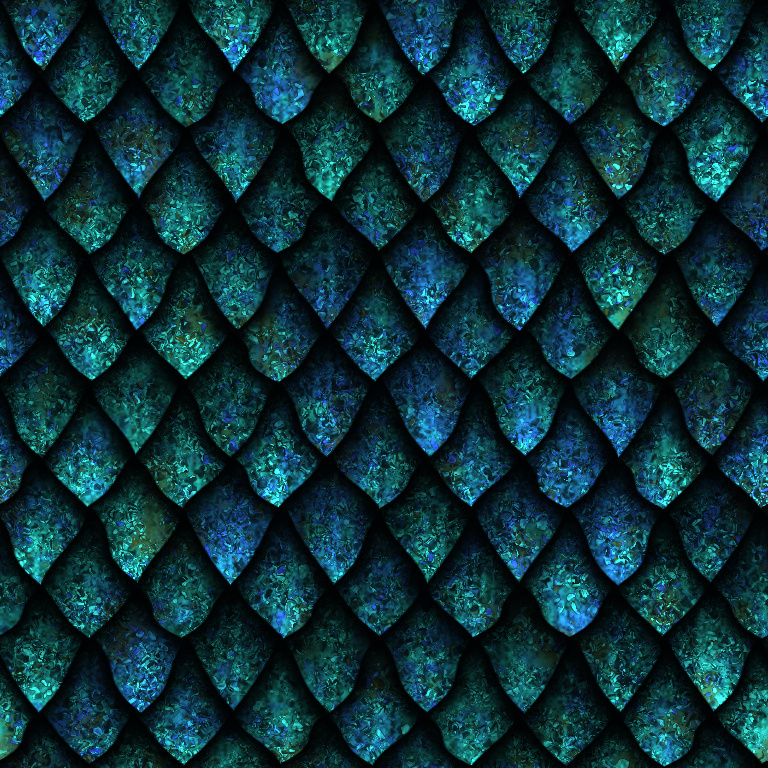
Reproduce this pattern procedurally as a WebGL 1 fragment shader.

```glsl
precision highp float;
uniform vec2 u_resolution;

const vec2 GRID = vec2(8.0, 12.0);           // columns, staggered rows
const vec2 EVEN_TIP = vec2(0.92, 0.03);      // tip offset inside a grid cell
const vec2 ODD_TIP = vec2(0.44, -0.16);
const float TIP_JITTER = 0.08;
const float BULGE = 0.045;                   // roundness of the lower edges
const float WAVE = 0.10;                     // irregularity of the edges
const float RIM_WIDTH = 0.03;                // in column widths
const float SHADOW_WIDTH = 0.24;
const float BRIGHTNESS = 1.95;
const vec3 TEAL = vec3(0.07, 0.40, 0.37);
const vec3 BLUE = vec3(0.08, 0.29, 0.48);
const vec3 CYAN = vec3(0.17, 0.74, 0.70);
const vec3 AZURE = vec3(0.14, 0.52, 0.68);
const vec3 COBALT = vec3(0.12, 0.24, 0.72);
const vec3 OLIVE = vec3(0.17, 0.20, 0.06);
const vec3 SOOT = vec3(0.02, 0.07, 0.08);
const vec3 GAP = vec3(0.002, 0.008, 0.010);

vec3 hash3(vec2 p) {
  vec3 q = fract(p.xyx * vec3(0.1031, 0.1030, 0.0973));
  q += dot(q, q.yxz + 33.33);
  return fract((q.xxy + q.yzz) * q.zyx);
}

// Value noise that wraps after freq cells
float noise(vec2 uv, vec2 freq) {
  vec2 p = uv * freq;
  vec2 cell = floor(p);
  vec2 f = fract(p);
  f = f * f * (3.0 - 2.0 * f);
  float a = hash3(mod(cell, freq) + freq).x;
  float b = hash3(mod(cell + vec2(1.0, 0.0), freq) + freq).x;
  float c = hash3(mod(cell + vec2(0.0, 1.0), freq) + freq).x;
  float d = hash3(mod(cell + 1.0, freq) + freq).x;
  return mix(mix(a, b, f.x), mix(c, d, f.x), f.y);
}

// Scattered flakes: x = coverage, y = dark outline, z = random tint
vec3 flakes(vec2 uv, float freq) {
  vec2 p = uv * freq;
  vec2 cell = floor(p);
  float soft = max(0.06, 0.5 * freq / u_resolution.x);
  vec3 result = vec3(0.0);
  for (int j = -1; j <= 1; j++) {
    for (int i = -1; i <= 1; i++) {
      vec2 c = cell + vec2(float(i), float(j));
      vec3 rnd = hash3(mod(c, freq) + freq * 1.7);
      float radius = mix(0.12, 0.52, rnd.z * rnd.z);
      float d = length(p - c - rnd.xy) - radius;
      float cover = 1.0 - smoothstep(-soft, soft, d);
      float outline = 1.0 - smoothstep(0.0, soft + 0.06, abs(d - 0.05));
      result.y = max(result.y * (1.0 - cover), outline);
      result.z = mix(result.z, fract(rnd.x * 7.3 + rnd.y * 5.1), step(0.01, cover));
      result.x = max(result.x, cover);
    }
  }
  return result;
}

// Mottled, weathered surface
vec3 patina(vec2 uv, vec3 rnd) {
  float patches = 0.4 * noise(uv, vec2(5.0)) + 0.25 * noise(uv, vec2(17.0))
                + 0.35 * noise(uv, vec2(62.0));
  float hue = smoothstep(0.36, 0.76, patches + 0.26 * (rnd.x - 0.5));
  float streaks = noise(uv, vec2(170.0, 16.0));
  float grain = noise(uv, vec2(300.0));
  float blotch = noise(uv + 0.21, vec2(120.0));
  vec3 color = mix(TEAL, BLUE, hue) * (0.1 + 0.5 * streaks + 0.6 * grain + 0.4 * blotch);
  float rust = smoothstep(0.62, 0.85, noise(uv + 0.37, vec2(21.0)) + 0.3 * (grain - 0.5));
  color = mix(color, OLIVE, 0.55 * rust);
  vec2 warp = vec2(noise(uv, vec2(130.0)), noise(uv + 0.5, vec2(130.0))) - 0.5;
  float freq = 84.0;
  for (int layer = 0; layer < 3; layer++) {
    vec3 flake = flakes(uv + 0.010 * warp, freq);
    vec3 tint = mix(SOOT, mix(CYAN, AZURE, hue), step(0.42, flake.z));
    tint = mix(tint, COBALT, step(0.91 - 0.20 * hue, flake.z));
    tint = mix(tint, OLIVE, step(0.95, flake.z));
    float wear = smoothstep(0.25, 0.65, noise(uv + freq * 0.013, vec2(36.0)));
    color = mix(color, SOOT, 0.5 * flake.y * wear);
    color = mix(color, tint * (0.6 + 0.7 * grain), 0.75 * flake.x * wear);
    freq += 72.0;
  }
  return color;
}

void main() {
  vec2 uv = gl_FragCoord.xy / u_resolution;
  vec2 p = uv * GRID;
  float shade = 0.0;
  vec2 local = vec2(0.0);
  vec3 scaleRnd = vec3(0.5);

  // Paint overlapping scales from the lowest row to the highest
  for (int j = -3; j <= 1; j++) {
    float row = floor(p.y) + float(j);
    float odd = mod(row, 2.0);
    vec2 tip = mix(EVEN_TIP, ODD_TIP, odd);
    float rise = 1.0 + (EVEN_TIP.y - ODD_TIP.y) * (2.0 * odd - 1.0);
    float slope = 0.5 * GRID.y / (rise * GRID.x);
    for (int i = -1; i <= 1; i++) {
      float column = floor(p.x - tip.x + 0.5) + float(i);
      vec2 id = mod(vec2(column, row), GRID);
      vec3 rnd = hash3(id + 17.0);
      vec2 q = p - vec2(column, row) - tip - (rnd.xy - 0.5) * TIP_JITTER;
      float t = q.y / rise;
      float s = clamp(t, 0.0, 1.0);
      float bend = hash3(id + (q.x < 0.0 ? 41.0 : 73.0)).x - 0.5;
      float halfWidth = 0.5 * min(t, 1.04) + BULGE * (1.0 + bend) * sin(3.14159 * s)
                      + WAVE * (bend + 0.15) * sin(6.28318 * s);
      float d = (abs(q.x) - halfWidth) / sqrt(1.0 + slope * slope);
      if (d < 0.0) {
        shade = smoothstep(0.0, RIM_WIDTH, -d);
        local = q;
        scaleRnd = hash3(id + 5.0);
      } else {
        shade *= pow(smoothstep(-0.02, SHADOW_WIDTH, d), 0.85);
      }
    }
  }

  // Ridge down the middle, brightest toward the tip
  float ridge = mix(0.46, 1.0, exp(-16.0 * local.x * local.x));
  float towardTip = mix(0.30, 1.0, 1.0 - smoothstep(0.1, 1.7, local.y));
  float light = BRIGHTNESS * ridge * towardTip * mix(0.65, 1.2, scaleRnd.y);
  vec3 color = patina(uv, scaleRnd) * light;
  gl_FragColor = vec4(mix(GAP, color, shade), 1.0);
}
```
